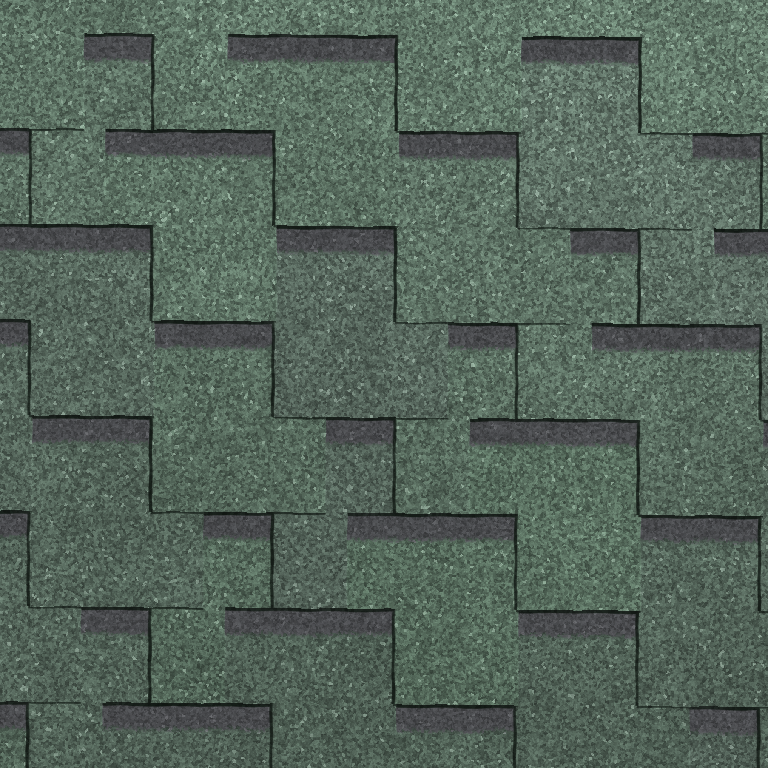
Give the GLSL for this texture, as a WebGL 2 fragment shader.

```glsl
#version 300 es
precision highp float;

uniform vec2 u_resolution;
out vec4 outColor;

float hash(vec2 p) {
    vec3 q = fract(p.xyx * vec3(0.1031, 0.1030, 0.0973));
    q += dot(q, q.yzx + 33.33);
    return fract((q.x + q.y) * q.z);
}

// Cellular noise: random value of the nearest granule
float granules(vec2 p) {
    vec2 cell = floor(p);
    float nearest = 9.0, value = 0.0;
    for (int j = -1; j <= 1; j++)
        for (int i = -1; i <= 1; i++) {
            vec2 id = cell + vec2(i, j);
            vec2 seed = id + vec2(hash(id), hash(id + 71.0));
            float d = distance(p, seed);
            if (d < nearest) {
                nearest = d;
                value = hash(id + 137.0);
            }
        }
    return value;
}

// Slow uneven weathering from layered sines
float mottle(vec2 p) {
    float sum = 0.0, amp = 0.5;
    for (int i = 0; i < 4; i++) {
        sum += amp * sin(p.x + 1.7 * sin(p.y)) * sin(p.y * 1.1 + 1.3 * sin(p.x * 0.8));
        p = mat2(1.5, 1.2, -1.2, 1.5) * p + 2.3;
        amp *= 0.6;
    }
    return sum;
}

// Three tab widths take turns along a course
float tabWidth(float index) {
    return 0.308 + 0.205 * mod(index, 3.0);
}

// Coverage of the raised tabs; the rest of a course is cutout
float onTab(float u, float soft) {
    float f = fract(u);
    return smoothstep(-soft, soft, 0.3173 * min(f, tabWidth(floor(u)) - f));
}

// Each sheet has its own tone; the topmost sheet is unbroken
float sheetTone(float index, float course) {
    return course < 1.0 ? 0.65 : hash(vec2(index + 17.0, course + 5.0));
}

float stroke(float d, float halfWidth, float soft) {
    return 1.0 - smoothstep(halfWidth - soft, halfWidth + soft, abs(d));
}

void main() {
    vec2 p = gl_FragCoord.xy / u_resolution;
    float soft = 0.75 / min(u_resolution.x, u_resolution.y);
    float grain = granules(p * 270.0);
    float fine = granules(p * 430.0 + 40.0);
    float wear = mottle(p * 32.0);

    // Slightly tilted courses, each shifted by half a tab
    float down = 1.0 - p.y;
    float v = (down - 0.0425 - 0.007 * p.x + 0.0005 * sin(p.x * 90.0)) * 8.035;
    float course = floor(v);
    float depth = fract(v) / 8.035;
    float u = (p.x + 0.005 * down - 0.1992 + 0.0005 * sin(down * 110.0)) / 0.3173 + 0.5 * course;
    float index = floor(u), f = fract(u);
    float broken = step(0.0, course);
    float tab = mix(1.0, onTab(u, soft), broken);
    float tabAbove = onTab(u - 0.5, soft) * step(1.0, course);

    // Green granules, with light falling from the upper right
    float tone = mix(sheetTone(index + 1.0, course + 1.0), sheetTone(index, course), tab);
    vec3 color = mix(vec3(0.325, 0.385, 0.348), vec3(0.338, 0.422, 0.362), tone);
    color *= 0.92 + 0.17 * p.y + 0.10 * p.x * p.y;
    color *= 1.0 + 0.07 * mottle(p * 9.0) + 0.04 * wear;

    // Faint seam where a tab ends
    float seam = stroke((f - tabWidth(index)) * 0.3173, 0.0012, soft) * broken;
    color *= 1.0 + 0.13 * seam * (0.6 + wear);

    // Grey shadow band with a ragged lower edge
    float bandEnd = 0.034 + 0.007 * (grain - 0.5) + 0.002 * wear;
    float band = (1.0 - tab) * (1.0 - smoothstep(bandEnd - 0.003, bandEnd + 0.003, depth));
    color = mix(color, vec3(0.280, 0.282, 0.296), 0.95 * band);

    // Granule contrast and sparse bright specks
    float contrast = mix(0.46, 0.30, band);
    color *= 1.0 + contrast * (grain - 0.5) + 0.26 * (fine - 0.5);
    color += 0.13 * smoothstep(0.965, 1.0, grain) * (1.0 - 0.5 * band);

    // Dark gaps under the tabs and along their left edges
    float gapWidth = mix(0.0024, 0.0042, 1.0 - tab) + 0.0007 * wear;
    float under = stroke(depth, gapWidth, soft) * max(1.0 - tab, 0.8 * tabAbove);
    float side = stroke((f - round(f)) * 0.3173, 0.0020 + 0.0005 * wear, soft) * broken;
    float gap = max(under, side * 0.95) * (0.9 + 0.15 * wear);
    color = mix(color, vec3(0.075, 0.105, 0.085) * (0.8 + 0.4 * grain), clamp(gap, 0.0, 1.0));

    outColor = vec4(color, 1.0);
}
```
